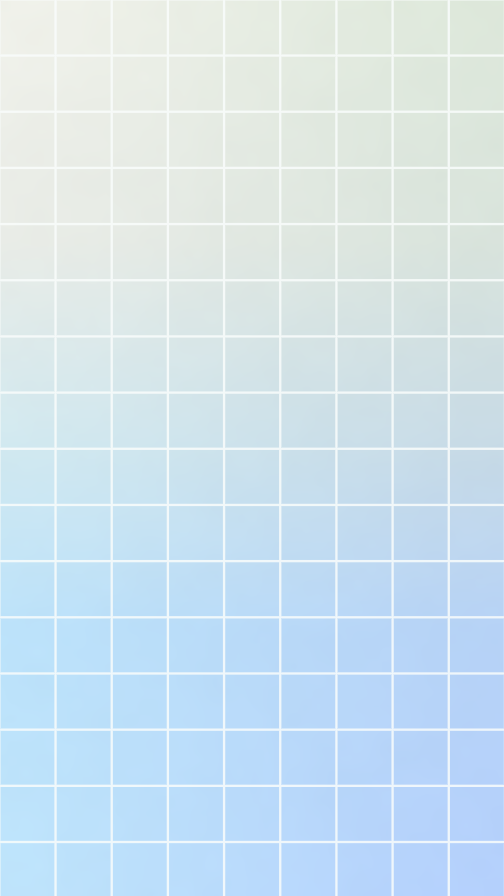
Reproduce this pattern procedurally as a WebGL 1 fragment shader.

```glsl
precision highp float;
// Fine white square grid over a soft pastel gradient from warm ivory to sky blue.

uniform vec2 u_resolution;

// Lengths are fractions of the canvas width, measured from the top left.
const float CELL_SIZE = 0.11146;
const vec2 FIRST_LINE = vec2(0.1102, 0.1102);
const float LINE_WIDTH = 0.0046;
const float LINE_OPACITY = 0.86;
const vec3 LINE_COLOR = vec3(0.975, 0.988, 0.985);
const float MOTTLE_SCALE = 14.0;
const float MOTTLE_STRENGTH = 0.012;

// Left and right edge colours, from the top of the canvas to the bottom.
const vec3 IVORY = vec3(0.942, 0.946, 0.918);
const vec3 SAGE = vec3(0.868, 0.910, 0.856);
const vec3 PEARL = vec3(0.912, 0.924, 0.904);
const vec3 PALE_MOSS = vec3(0.850, 0.892, 0.862);
const vec3 ICE = vec3(0.820, 0.913, 0.942);
const vec3 MIST = vec3(0.780, 0.855, 0.902);
const vec3 SKY = vec3(0.736, 0.886, 0.980);
const vec3 CORNFLOWER = vec3(0.715, 0.825, 0.965);
const vec3 AQUA = vec3(0.745, 0.893, 0.985);
const vec3 PERIWINKLE = vec3(0.706, 0.815, 0.990);

float hash(vec2 p) {
  vec3 q = fract(vec3(p.xyx) * 0.1031);
  q += dot(q, q.yzx + 33.33);
  return fract((q.x + q.y) * q.z);
}

float valueNoise(vec2 p) {
  vec2 cell = floor(p);
  vec2 t = fract(p);
  t = t * t * (3.0 - 2.0 * t);
  float top = mix(hash(cell), hash(cell + vec2(1.0, 0.0)), t.x);
  float bottom = mix(hash(cell + vec2(0.0, 1.0)), hash(cell + 1.0), t.x);
  return mix(top, bottom, t.y);
}

// Blends five colours down the canvas; depth is 0 at the top and 1 at the bottom.
vec3 verticalRamp(vec3 a, vec3 b, vec3 c, vec3 d, vec3 e, float depth) {
  vec3 color = mix(a, b, clamp(depth / 0.27, 0.0, 1.0));
  color = mix(color, c, clamp((depth - 0.27) / 0.23, 0.0, 1.0));
  color = mix(color, d, clamp((depth - 0.50) / 0.20, 0.0, 1.0));
  return mix(color, e, clamp((depth - 0.70) / 0.30, 0.0, 1.0));
}

vec3 background(vec2 uv) {
  float depth = 1.0 - uv.y;
  vec3 left = verticalRamp(IVORY, PEARL, ICE, SKY, AQUA, depth);
  vec3 right = verticalRamp(SAGE, PALE_MOSS, MIST, CORNFLOWER, PERIWINKLE, depth);
  float across = mix(uv.x, smoothstep(0.0, 1.0, uv.x), 0.5);
  return mix(left, right, across);
}

// Coverage of the grid lines with edges softened over one pixel.
float gridCoverage(vec2 p, float pixel) {
  vec2 phase = fract((p - FIRST_LINE) / CELL_SIZE + 0.5) - 0.5;
  vec2 distanceToLine = abs(phase) * CELL_SIZE;
  vec2 coverage = clamp((0.5 * LINE_WIDTH - distanceToLine) / pixel + 0.5, 0.0, 1.0);
  return max(coverage.x, coverage.y);
}

void main() {
  vec2 uv = gl_FragCoord.xy / u_resolution;
  float pixel = 1.0 / u_resolution.x;
  vec2 p = vec2(gl_FragCoord.x, u_resolution.y - gl_FragCoord.y) * pixel;

  // Faint cloudy variation in the gradient
  float mottle = 0.65 * valueNoise(p * MOTTLE_SCALE)
               + 0.35 * valueNoise(p * MOTTLE_SCALE * 2.7 + 19.0) - 0.5;
  vec3 color = background(uv) + MOTTLE_STRENGTH * mottle;

  color = mix(color, LINE_COLOR, LINE_OPACITY * gridCoverage(p, pixel));
  gl_FragColor = vec4(color, 1.0);
}
```
